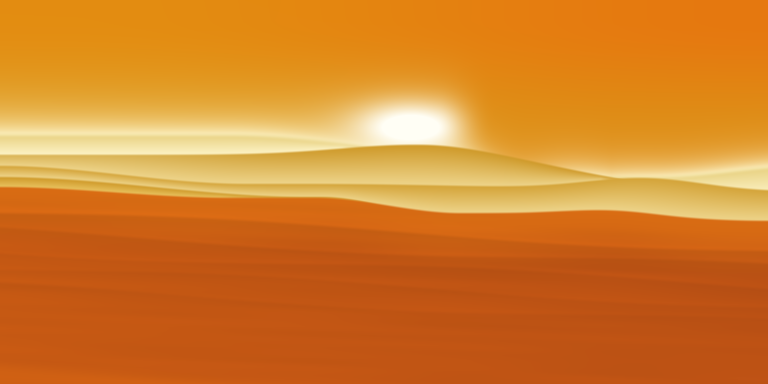
A WebGL 2 fragment shader for this background:

```glsl
#version 300 es
precision highp float;
// Layered desert dunes under an amber sky with a low sun behind the ridges.
// Each ridge is a smooth height curve; layers are painted from far to near,
// each shaded from its crest colour to the pale haze at its foot.

#define SUN_POS vec2(0.535, 0.668)
#define SUN_SIZE vec2(0.072, 0.062)
#define HAZE_HEIGHT 0.050
#define EDGE_SOFT 0.004
#define FOLD_COUNT 5
#define FOLD_DEPTH 0.075
#define GRAIN 0.030

uniform vec2 u_resolution;
out vec4 outColor;

const vec3 CREAM = vec3(0.99, 0.95, 0.77);
const vec3 PALE = vec3(0.93, 0.83, 0.54);
const vec3 GOLD = vec3(0.81, 0.60, 0.16);

float hash(vec2 p) {
  return fract(sin(dot(p, vec2(127.1, 311.7))) * 43758.5);
}

float noise(vec2 p) {
  vec2 cell = floor(p), f = fract(p);
  f = f * f * (3.0 - 2.0 * f);
  float low = mix(hash(cell), hash(cell + vec2(1, 0)), f.x);
  float high = mix(hash(cell + vec2(0, 1)), hash(cell + vec2(1, 1)), f.x);
  return mix(low, high, f.y);
}

float bump(float x, float center, float width) {
  float d = (x - center) / width;
  return exp(-d * d);
}

// Ridge heights, from far to near
float hazeRidge(float x) {
  return 0.648 - 0.11 * smoothstep(0.3, 0.8, x) + 0.03 * smoothstep(0.85, 1.05, x);
}
float peakRidge(float x) {
  return 0.597 - 0.105 * smoothstep(0.55, 1.0, x) + 0.026 * bump(x, 0.54, 0.14);
}
float middleRidge(float x) {
  return 0.568 - 0.047 * smoothstep(0.0, 0.32, x) - 0.02 * smoothstep(0.4, 1.0, x)
       + 0.032 * bump(x, 0.84, 0.11);
}
float lowRidge(float x) {
  return 0.539 - 0.052 * smoothstep(0.0, 0.4, x) - 0.07 * smoothstep(0.42, 0.62, x);
}
float frontRidge(float x) {
  return 0.513 - 0.028 * smoothstep(0.0, 0.3, x) - 0.04 * smoothstep(0.41, 0.6, x)
       - 0.02 * smoothstep(0.7, 1.0, x) + 0.012 * bump(x, 0.8, 0.08);
}

// Paints one dune, graded from its crest down to the next ridge
vec3 paintDune(vec3 back, float y, float top, float foot, vec3 crestCol, vec3 footCol, float soft) {
  float t = clamp((top - y) / max(top - foot, 0.012), 0.0, 1.0);
  return mix(back, mix(crestCol, footCol, t), smoothstep(-soft, soft, top - y));
}

vec3 skyColor(vec2 p, float horizon) {
  vec3 upper = mix(vec3(0.89, 0.55, 0.065), vec3(0.90, 0.47, 0.06), smoothstep(0.1, 1.0, p.x));
  vec3 lower = mix(vec3(0.87, 0.61, 0.12), vec3(0.87, 0.55, 0.08), smoothstep(0.2, 0.8, p.x));
  vec3 col = mix(lower, upper, smoothstep(0.64, 0.95, p.y));
  // Haze along the horizon, weak in the shadow right of the sun
  float h = max(p.y - horizon, 0.0);
  float strength = 1.0 - 0.75 * bump(p.x, 0.67, 0.085);
  float haze = exp(-h / (HAZE_HEIGHT * mix(1.05, 0.75, p.x)));
  col = mix(col, CREAM, haze * strength);
  // Sun glow with a clipped right side
  vec2 d = (p - SUN_POS) / SUN_SIZE;
  float clip = 1.0 - smoothstep(0.57, 0.645, p.x);
  float core = exp(-dot(d, d));
  float halo = exp(-0.3 * dot(d, d));
  col = mix(col, PALE, 0.45 * halo * clip);
  return mix(col, vec3(1.0, 0.995, 0.96), min(1.3 * core, 1.0) * clip);
}

vec3 sandColor(vec2 p, float crest) {
  float depth = crest - p.y;
  vec3 deep = mix(vec3(0.78, 0.35, 0.075), vec3(0.74, 0.32, 0.08), p.x);
  vec3 col = mix(vec3(0.845, 0.42, 0.075), deep, smoothstep(0.0, 0.17, depth));
  // Soft folds: a lit lip above a shadow that fades downward
  for (int i = 0; i < FOLD_COUNT; i++) {
    float k = float(i);
    float fold = 0.445 - 0.048 * k - 0.095 * p.x + 0.012 * sin(6.0 * p.x + 2.0 * k);
    float below = fold - p.y;
    float shade = smoothstep(-0.004, 0.006, below) * exp(-max(below, 0.0) / 0.03);
    float lip = exp(-abs(below + 0.006) / 0.012);
    col *= 1.0 + FOLD_DEPTH * (0.45 * lip - shade) / (1.0 + 0.35 * k);
  }
  // Warm rise in the lower left corner
  col += vec3(0.04, 0.03, 0.0) * smoothstep(0.02, -0.02, p.y - 0.05 + 0.15 * p.x);
  float streaks = noise(vec2(p.x * 5.0, (p.y + 0.08 * p.x) * 55.0));
  return col * (1.0 + GRAIN * (streaks - 0.5));
}

void main() {
  vec2 p = gl_FragCoord.xy / u_resolution;
  float haze = hazeRidge(p.x), peak = peakRidge(p.x), middle = middleRidge(p.x);
  float low = lowRidge(p.x), front = frontRidge(p.x);

  vec3 col = skyColor(p, max(haze, peak));
  col = paintDune(col, p.y, haze, peak, vec3(0.91, 0.82, 0.51), CREAM, 0.009);
  vec3 peakCrest = mix(vec3(0.85, 0.70, 0.33), GOLD, smoothstep(0.1, 0.5, p.x));
  col = paintDune(col, p.y, peak, middle, peakCrest, PALE, EDGE_SOFT);
  col = paintDune(col, p.y, middle, max(low, front), vec3(0.83, 0.64, 0.22), PALE, EDGE_SOFT);
  col = paintDune(col, p.y, low, front, GOLD, vec3(0.91, 0.76, 0.37), EDGE_SOFT);
  col = mix(col, sandColor(p, front), smoothstep(-EDGE_SOFT, EDGE_SOFT, front - p.y));
  outColor = vec4(col, 1.0);
}
```
